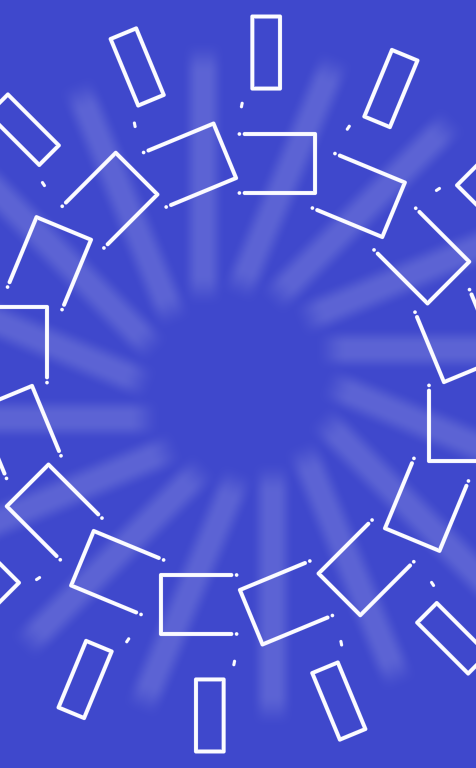
Reproduce this background procedurally as a Shadertoy shader.

```glsl
// A wheel of sixteen spokes on flat indigo: each spoke has a soft ray, a three-sided
// bracket with detached end dots, a small tick and an outlined bar further out.
// One spoke is built from distance functions, then repeated by rotating the plane.

const float SPOKES = 16.0;
const float TAU = 6.2831853;
const float STROKE = 0.0026;     // half width of the lines
const vec3 INDIGO = vec3(0.247, 0.282, 0.800);
const vec3 LINE_WHITE = vec3(0.985, 0.985, 1.0);
const float RAY_OPACITY = 0.15;

mat2 rotation(float angle) {
    float c = cos(angle), s = sin(angle);
    return mat2(c, s, -s, c);
}

float segmentDist(vec2 p, vec2 a, vec2 b) {
    vec2 ap = p - a, ab = b - a;
    return length(ap - ab * clamp(dot(ap, ab) / dot(ab, ab), 0.0, 1.0));
}

float boxDist(vec2 p, vec2 halfSize) {
    vec2 d = abs(p) - halfSize;
    return length(max(d, 0.0)) + min(max(d.x, d.y), 0.0);
}

// Outlined bar on the outer ring
float barDist(vec2 p, vec2 center, vec2 halfSize) {
    return abs(boxDist(p - center, halfSize)) - STROKE;
}

// Box without its left side; a dot floats before each open end
float bracketDist(vec2 p, float left, float right, float low, float high, float dotX) {
    float middle = 0.5 * (low + high);
    vec2 q = vec2(p.x, abs(p.y - middle));    // mirror the upper and lower arm
    float arm = high - middle;
    float lines = min(segmentDist(q, vec2(left, arm), vec2(right, arm)),
                      segmentDist(q, vec2(right, 0.0), vec2(right, arm)));
    float endDot = length(q - vec2(dotX, arm));
    return min(lines - STROKE, endDot - 0.9 * STROKE);
}

// Blurred upright strip
float softRay(vec2 p, vec2 center, vec2 halfSize, vec2 blur) {
    vec2 edge = abs(p - center) - halfSize;
    vec2 cover = 1.0 - smoothstep(-blur, blur, edge);
    return cover.x * cover.y;
}

// All the line work of one spoke
float spokeDist(vec2 p) {
    float bar = barDist(p, vec2(0.0367, 0.4316), vec2(0.018, 0.0469));
    float bracket = bracketDist(p, 0.0087, 0.1003, 0.2487, 0.3255, 0.0018);
    float tick = segmentDist(p, vec2(0.0045, 0.361), vec2(0.0054, 0.3655)) - 0.002;
    return min(bar, min(bracket, tick));
}

void mainImage(out vec4 fragColor, in vec2 fragCoord) {
    // Canvas height is one unit, with the hub at the center
    vec2 p = (fragCoord - 0.5 * iResolution.xy) / iResolution.y;
    float pixel = 1.0 / iResolution.y;

    float lineDist = 1.0;
    float clearness = 1.0;
    for (float i = 0.0; i < SPOKES; i++) {
        vec2 q = rotation(TAU * i / SPOKES) * p;
        lineDist = min(lineDist, spokeDist(q));
        float ray = softRay(q, vec2(-0.045, 0.2735), vec2(0.017, 0.1525), vec2(0.0115, 0.022));
        clearness *= 1.0 - RAY_OPACITY * ray;
    }

    // Rays first, crisp lines on top
    vec3 color = mix(INDIGO, vec3(1.0), 1.0 - clearness);
    float lineCover = 1.0 - smoothstep(-0.7 * pixel, 0.7 * pixel, lineDist);
    fragColor = vec4(mix(color, LINE_WHITE, lineCover), 1.0);
}
```
